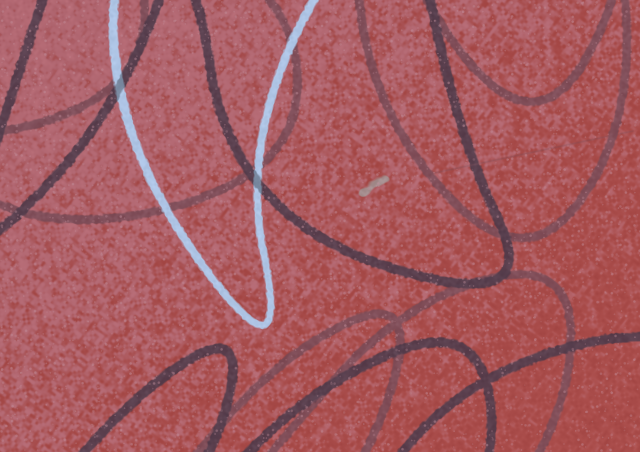
This pattern is drawn by a Shadertoy shader. Its source:

```glsl
const vec3 DEEP_RED = vec3(0.665, 0.300, 0.292);
const vec3 HAZY_RED = vec3(0.692, 0.400, 0.440);
const vec3 BROWN    = vec3(0.490, 0.305, 0.350);
const vec3 DARK     = vec3(0.335, 0.245, 0.305);
const vec3 PALE     = vec3(0.685, 0.785, 0.915);
const vec3 SPECK    = vec3(0.760, 0.560, 0.610);
const vec3 SCRATCH  = vec3(0.640, 0.590, 0.590);

vec2 hash22(vec2 p) {
    vec3 q = fract(p.xyx * vec3(0.1031, 0.1030, 0.0973));
    q += dot(q, q.yzx + 33.33);
    return fract((q.xx + q.yz) * q.zy);
}

float valueNoise(vec2 p) {
    vec2 i = floor(p), f = fract(p);
    f = f * f * (3.0 - 2.0 * f);
    vec2 e = vec2(1.0, 0.0);
    return mix(mix(hash22(i).x, hash22(i + e).x, f.x),
               mix(hash22(i + e.yx).x, hash22(i + 1.0).x, f.x), f.y);
}

float segmentDistance(vec2 p, vec2 a, vec2 b) {
    vec2 ab = b - a;
    return length(p - a - ab * clamp(dot(p - a, ab) / dot(ab, ab), 0.0, 1.0));
}

// Distance to a quadratic Bezier, from the roots of its cubic
float bezierDistance(vec2 pos, vec2 A, vec2 B, vec2 C) {
    vec2 a = B - A, b = A - 2.0 * B + C, c = a * 2.0, d = A - pos;
    float kk = 1.0 / max(dot(b, b), 1e-5);
    float kx = kk * dot(a, b);
    float ky = kk * (2.0 * dot(a, a) + dot(d, b)) / 3.0;
    float kz = kk * dot(d, a);
    float p = ky - kx * kx;
    float q = kx * (2.0 * kx * kx - 3.0 * ky) + kz;
    float h = q * q + 4.0 * p * p * p;
    if (h >= 0.0) {
        vec2 x = (vec2(1.0, -1.0) * sqrt(h) - q) * 0.5;
        vec2 r = sign(x) * pow(abs(x), vec2(1.0 / 3.0));
        float t = clamp(r.x + r.y - kx, 0.0, 1.0);
        return length(d + (c + b * t) * t);
    }
    float z = sqrt(-p);
    float v = acos(clamp(q / (p * z * 2.0), -1.0, 1.0)) / 3.0;
    float m = cos(v), n = sin(v) * sqrt(3.0);
    vec2 t = clamp(vec2(m + m, -n - m) * z - kx, 0.0, 1.0);
    return min(length(d + (c + b * t.x) * t.x), length(d + (c + b * t.y) * t.y));
}

// Knot j of a finger: 0 is the tip, both legs run off along reach
vec2 fingerKnot(float j, vec2 tip, vec2 reach, vec2 spread, vec2 bend, float flare) {
    float n = abs(j);
    vec2 jitter = (hash22(tip * 91.0 + j * 7.0) - 0.5) * 0.03;
    return tip + reach * n * 0.5 + spread * sign(j) * mix(1.0, n, flare)
         + bend * mod(n, 2.0) + jitter;
}

// Row of looping fingers, each wider than the last by grow
float fingerRow(vec2 p, float count, vec2 tip, vec2 stride, vec2 reach,
                vec2 spread, vec2 bend, float flare, float grow) {
    float nearest = 1e3;
    for (float i = 0.0; i < count; i++) {
        vec2 t = tip + i * stride, s = spread * (1.0 + i * grow);
        vec2 a = fingerKnot(-3.0, t, reach, s, bend, flare);
        vec2 b = fingerKnot(-2.0, t, reach, s, bend, flare);
        for (float j = -1.0; j < 4.0; j++) {
            vec2 c = fingerKnot(j, t, reach, s, bend, flare);
            nearest = min(nearest, bezierDistance(p, 0.5 * (a + b), b, 0.5 * (b + c)));
            a = b;
            b = c;
        }
    }
    return nearest;
}

float stroke(float dist, float halfWidth, float blur) {
    return 1.0 - smoothstep(halfWidth - blur, halfWidth + blur, dist);
}

// Sparse round flecks, one at most per cell
float flecks(vec2 p, float density) {
    vec2 h = hash22(floor(p) + 71.0);
    vec2 centre = 0.3 + 0.4 * hash22(floor(p) + 19.0);
    float spot = 1.0 - smoothstep(0.1, 0.42, length(fract(p) - centre));
    return spot * step(1.0 - density, h.x) * (0.4 + 0.6 * h.y);
}

void mainImage(out vec4 fragColor, in vec2 fragCoord) {
    vec2 p = fragCoord / iResolution.y;
    float blur = max(0.0028, 0.8 / iResolution.y);
    float grain = valueNoise(mat2(0.8, 0.6, -0.6, 0.8) * p * 150.0) - 0.5;
    float mottle = valueNoise(p * 65.0 + 40.0) - 0.5;
    float ragged = grain * 0.004;

    // Red ground with haze toward the upper left
    float haze = 0.44 + 0.5 * (p.y - 0.5) - 0.45 * (p.x - 0.7) + 0.8 * grain + 0.4 * mottle;
    vec3 color = mix(DEEP_RED, HAZY_RED, smoothstep(0.0, 0.9, haze));

    // Brown lines: broad arcs, nested corners, low fingers
    float brown = fingerRow(p, 2.0, vec2(1.15, 0.38), vec2(0.03, 0.29), vec2(-0.08, 0.90),
                            vec2(0.30, -0.03), vec2(-0.02, -0.07), 0.0, -0.1);
    brown = min(brown, fingerRow(p, 2.0, vec2(0.66, 0.61), vec2(-0.34, 0.17), vec2(-0.66, 0.36),
                                 vec2(0.28, 0.26), vec2(0.05, -0.05), 0.0, 0.0));
    brown = min(brown, fingerRow(p, 2.0, vec2(0.93, 0.36), vec2(0.34, 0.08), vec2(-0.50, -0.60),
                                 vec2(0.12, -0.10), vec2(0.05, 0.05), 0.0, 0.5));

    // Dark lines: leaning loop, left loop, low arches
    float dark = fingerRow(p, 1.0, vec2(1.20, 0.30), vec2(0.0), vec2(-0.55, 1.00),
                           vec2(0.23, 0.11), vec2(-0.17, -0.17), 0.0, 0.0);
    dark = min(dark, fingerRow(p, 1.0, vec2(-0.10, 0.38), vec2(0.0), vec2(0.44, 0.96),
                               vec2(0.11, -0.04), vec2(0.04, -0.07), 0.0, 0.0));
    dark = min(dark, fingerRow(p, 3.0, vec2(0.54, 0.31), vec2(0.52, 0.0), vec2(-0.50, -0.70),
                               vec2(0.12, -0.05), vec2(0.05, 0.06), 0.0, 1.0));
    float pale = fingerRow(p, 1.0, vec2(0.65, 0.11), vec2(0.0), vec2(0.0, 1.28),
                           vec2(0.16, 0.0), vec2(-0.29, 0.0), 1.0, 0.0);

    float darkInk = stroke(dark + ragged, 0.0106, blur);
    float paleInk = stroke(pale + ragged, 0.0065 + 0.005 * valueNoise(p * 3.5), blur);
    color = mix(color, BROWN, 0.92 * stroke(brown + ragged, 0.0095, blur));
    color = mix(color, DARK, 0.94 * darkInk);
    color = mix(color, PALE * (1.0 - 0.3 * darkInk), 0.97 * paleInk);

    // Short scuff and a hairline crease
    float scuff = segmentDistance(p, vec2(0.805, 0.575), vec2(0.855, 0.605));
    float crease = segmentDistance(p, vec2(0.95, 0.615), vec2(1.40, 0.710));
    color = mix(color, SCRATCH, 0.85 * stroke(scuff + mottle * 0.014, 0.007, 0.003));
    color = mix(color, BROWN, 0.4 * stroke(crease, 0.0015, blur));

    // Paper grain and pale flecks
    color += 0.045 * grain + 0.02 * mottle;
    float fleck = flecks(p * 95.0, 0.13) + 0.7 * flecks(p * 140.0 + 8.0, 0.10);
    color = mix(color, SPECK, 0.5 * min(fleck, 1.0) * (1.0 - paleInk));
    fragColor = vec4(clamp(color, 0.0, 1.0), 1.0);
}
```
